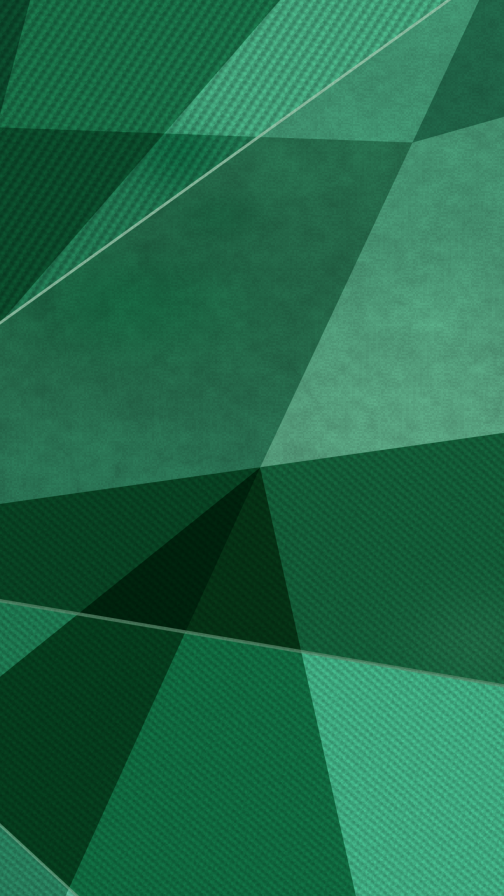
Reproduce this background procedurally as a Shadertoy shader.

```glsl
// Faceted emerald backdrop: overlapping paper and woven panels with thin bright seams.

float hash(vec2 p) {
    return fract(sin(dot(p, vec2(127.1, 311.7))) * 43758.5453);
}

float noise(vec2 p) {
    vec2 i = floor(p), f = fract(p);
    f = f * f * (3.0 - 2.0 * f);
    return mix(mix(hash(i), hash(i + vec2(1, 0)), f.x),
               mix(hash(i + vec2(0, 1)), hash(i + vec2(1, 1)), f.x), f.y);
}

float fbm(vec2 p) {
    float sum = 0.0, amp = 0.5;
    for (int i = 0; i < 5; i++) {
        sum += amp * noise(p);
        p = mat2(1.6, 1.2, -1.2, 1.6) * p;
        amp *= 0.5;
    }
    return sum;
}

// Signed distance to the line a-b, positive on its left.
float lineDist(vec2 p, vec2 a, vec2 b) {
    vec2 d = normalize(b - a);
    return dot(p - a, vec2(-d.y, d.x));
}

// Smooth coverage of the left side of the line a-b.
float leftOf(vec2 p, vec2 a, vec2 b, float px) {
    return smoothstep(-px, px, lineDist(p, a, b));
}

float seam(float dist, float width, float px) {
    return 1.0 - smoothstep(width, width + px, abs(dist));
}

float glow(vec2 p, vec2 center, vec2 radius) {
    vec2 q = (p - center) / radius;
    return exp(-dot(q, q));
}

// Ribs across a direction, broken into staggered threads.
float weave(vec2 p, vec2 dir, float ribs, float threads) {
    float across = dot(p, vec2(-dir.y, dir.x)) * ribs;
    float along = dot(p, dir) * threads + 0.5 * floor(across);
    return 0.7 * sin(6.2832 * across) + 0.3 * sin(6.2832 * along);
}

// Mottled paper with faint creases.
float paper(vec2 p) {
    float cloud = fbm(p * 7.0) - 0.48;
    float fiber = fbm(p * vec2(38.0, 45.0)) - 0.48;
    float crease = exp(-70.0 * abs(fbm(p * 4.0 + 9.0) - 0.5));
    return 0.16 * cloud + 0.13 * fiber - 0.05 * crease * smoothstep(0.4, 0.7, noise(p * 5.0));
}

void mainImage(out vec4 fragColor, in vec2 fragCoord) {
    vec2 p = fragCoord / iResolution.x;
    p.y *= 1.7778 * iResolution.x / iResolution.y;
    float px = 0.75 / iResolution.x;

    // Shared corners of the facets
    vec2 hub = vec2(0.516, 0.850);
    vec2 knee = vec2(0.819, 1.495);
    vec2 foldStart = vec2(0.0, 1.137);
    vec2 foldEnd = vec2(0.891, 1.778);

    // Masks
    float foldDist = lineDist(p, foldStart, foldEnd);
    float beltDist = lineDist(p, vec2(0.0, 0.586), vec2(1.0, 0.417));
    float cornerDist = lineDist(p, vec2(0.0, 0.141), vec2(0.153, 0.0));
    float aboveFold = smoothstep(-px, px, foldDist);
    float aboveBelt = smoothstep(-px, px, beltDist);
    float corner = 1.0 - smoothstep(-px, px, cornerDist);
    float upper = leftOf(p, vec2(0.0, 0.778), vec2(1.0, 0.919), px);
    float aboveShelf = leftOf(p, vec2(0.0, 1.525), knee, px);
    float leftOfSpine = leftOf(p, hub, vec2(0.951, 1.778), px);
    float aboveKnee = leftOf(p, knee, vec2(1.0, 1.546), px);
    float leftBand = leftOf(p, foldStart, vec2(0.556, 1.778), px);
    float sliver = leftOf(p, vec2(0.0, 1.55), vec2(0.06, 1.778), px);
    float rayWest = leftOf(p, vec2(0.0, 0.435), hub, px);
    float raySouth = leftOf(p, vec2(0.130, 0.0), hub, px);
    float rayEast = leftOf(p, vec2(0.706, 0.0), hub, px);

    // Paper panels
    vec3 shade = mix(vec3(0.16, 0.44, 0.32), vec3(0.14, 0.40, 0.28), smoothstep(0.8, 1.15, p.y));
    shade = mix(shade, vec3(0.07, 0.37, 0.23), 0.75 * glow(p, vec2(0.25, 1.18), vec2(0.22, 0.11)));
    shade -= 0.035 * glow(p, vec2(0.43, 1.35), vec2(0.09, 0.05));
    shade = mix(shade, vec3(0.24, 0.55, 0.42), aboveShelf);
    vec3 lit = mix(vec3(0.33, 0.61, 0.48), vec3(0.26, 0.56, 0.43), smoothstep(0.9, 1.45, p.y));
    lit = mix(lit, vec3(0.12, 0.38, 0.27), aboveKnee);
    vec3 sheet = mix(lit, shade, leftOfSpine) * (1.0 + 1.3 * paper(p));

    // Ribbed panels behind the fold
    vec3 ribbed = mix(vec3(0.12, 0.44, 0.30), vec3(0.25, 0.61, 0.46), aboveShelf);
    ribbed -= 0.06 * glow(p, vec2(0.35, 1.48), vec2(0.09, 0.08));
    vec3 band = mix(vec3(0.04, 0.28, 0.16), vec3(0.09, 0.41, 0.26), aboveShelf);
    band = mix(band, vec3(0.04, 0.27, 0.16), sliver);
    ribbed = mix(ribbed, band, leftBand);
    ribbed *= 1.0 + 0.17 * weave(p, normalize(vec2(0.55, 0.84)), 58.0, 75.0);

    // Woven fan around the hub
    vec3 fanTop = mix(vec3(0.02, 0.19, 0.08), vec3(0.0, 0.13, 0.05), raySouth);
    fanTop = mix(fanTop, vec3(0.03, 0.25, 0.13), rayWest);
    vec3 east = vec3(0.07, 0.35, 0.21) + 0.04 * glow(p, vec2(0.95, 0.50), vec2(0.14, 0.10));
    fanTop = mix(east, fanTop, rayEast);
    vec3 fanLow = mix(vec3(0.06, 0.40, 0.24), vec3(0.02, 0.23, 0.11), raySouth);
    fanLow = mix(fanLow, vec3(0.11, 0.45, 0.30), rayWest);
    fanLow = mix(vec3(0.24, 0.65, 0.49), fanLow, rayEast);
    fanLow = mix(fanLow, mix(vec3(0.32, 0.66, 0.54), vec3(0.15, 0.48, 0.35), raySouth), corner);
    vec3 fan = mix(fanLow, fanTop, aboveBelt);
    fan *= 1.0 + 0.12 * weave(p, normalize(vec2(0.75, -0.66)), 78.0, 90.0);

    // Assembly, seams and grain
    vec3 color = mix(fan, mix(sheet, ribbed, aboveFold), upper);
    color = mix(color, vec3(0.60, 0.76, 0.66), 0.8 * upper * seam(foldDist, 0.0012, 2.0 * px));
    color = mix(color, vec3(0.36, 0.54, 0.43), 0.7 * (1.0 - upper) * seam(beltDist, 0.0018, 2.0 * px));
    color = mix(color, vec3(0.42, 0.64, 0.52), 0.7 * seam(cornerDist, 0.0012, 2.0 * px));
    color *= 1.0 + 0.09 * (hash(floor(p * 288.0)) - 0.5);
    fragColor = vec4(clamp(color, 0.0, 1.0), 1.0);
}
```
